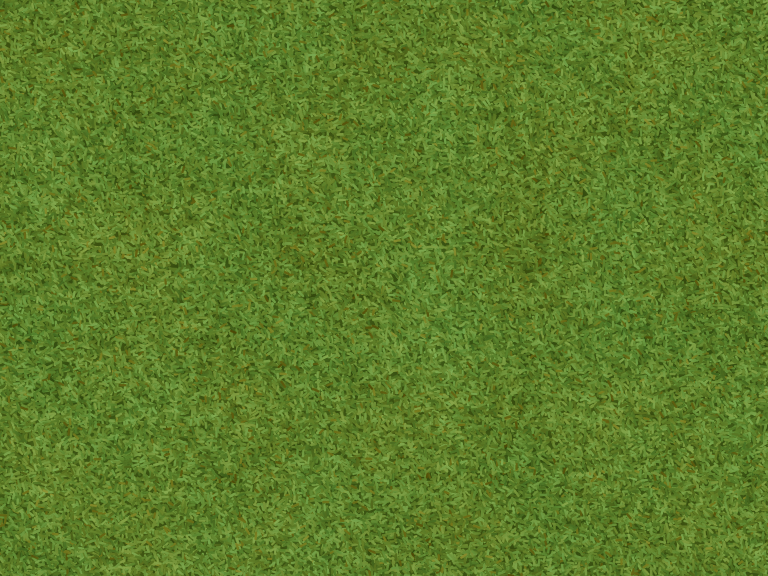
Write a WebGL 2 fragment shader that draws this texture.

```glsl
#version 300 es
precision highp float;
// Dense short turf seen from above: layers of tiny blades, one per jittered
// cell, are painted over dark soil gaps. Gradient noise adds clumps and broad
// patches, and the resulting tone picks a colour from a green ramp.

uniform vec2 u_resolution;
out vec4 fragColor;

// Colour ramp, from the gaps to the lit tips
const vec3 GAP_GREEN  = vec3(0.21, 0.30, 0.06);
const vec3 LEAF_GREEN = vec3(0.37, 0.50, 0.16);
const vec3 TIP_GREEN  = vec3(0.47, 0.61, 0.26);
const vec3 WARM_SHIFT = vec3(0.055, -0.012, -0.025);
const float LEAF_TONE = 0.645;

// Blades: sizes are in cells, rows are cells per canvas height
const int   LAYERS       = 3;
const float BLADE_ROWS   = 110.0;
const float HALF_LENGTH  = 0.58;
const float HALF_WIDTH   = 0.22;
const float EDGE_SOFT    = 0.2;
const float LEAN         = 2.6;
const float LEAN_SPREAD  = 2.7;
const float GAP_TONE     = 0.10;
const float BLADE_TONE   = 0.70;
const float TONE_SPREAD  = 0.66;
const float BROWN_SHARE  = 0.04;
const float BROWN_WARMTH = 1.6;

// Large-scale variation
const float CLUMP_ROWS = 38.0;
const float CLUMP_TONE = 0.28;
const float PATCH_ROWS = 6.0;
const float PATCH_TONE = 0.10;
const float PATCH_WARMTH = 0.45;

const float TAU = 6.28318;

// Three random values in 0..1 for an integer cell and a seed
vec3 hash3(vec2 cell, float seed) {
    uvec3 v = uvec3(ivec3(vec3(cell, seed))) * 1664525u + 1013904u;
    v.x += v.y * v.z;  v.y += v.z * v.x;  v.z += v.x * v.y;
    v ^= v >> 16u;
    v.x += v.y * v.z;  v.y += v.z * v.x;  v.z += v.x * v.y;
    return vec3(v >> 8u) / 16777216.0;
}

float cornerSlope(vec2 cell, vec2 corner, vec2 f, float seed) {
    float angle = TAU * hash3(cell + corner, seed).x;
    return dot(vec2(cos(angle), sin(angle)), f - corner);
}

float gradientNoise(vec2 p, float seed) {
    vec2 cell = floor(p);
    vec2 f = p - cell;
    vec2 w = f * f * f * (f * (f * 6.0 - 15.0) + 10.0);
    float low  = mix(cornerSlope(cell, vec2(0, 0), f, seed),
                     cornerSlope(cell, vec2(1, 0), f, seed), w.x);
    float high = mix(cornerSlope(cell, vec2(0, 1), f, seed),
                     cornerSlope(cell, vec2(1, 1), f, seed), w.x);
    return mix(low, high, w.y);
}

// Signed distance to a capsule centred at the origin
float bladeDistance(vec2 p, float angle, float halfLength) {
    vec2 dir = vec2(cos(angle), sin(angle));
    float along = clamp(dot(p, dir), -halfLength, halfLength);
    return length(p - dir * along) - HALF_WIDTH;
}

// Paints one layer of blades over turf, which holds (tone, warmth)
vec2 paintBlades(vec2 turf, vec2 p, float seed, float soft) {
    vec2 home = floor(p);
    for (int y = -1; y <= 1; y++) {
        for (int x = -1; x <= 1; x++) {
            vec2 cell = home + vec2(x, y);
            vec3 place = hash3(cell, seed);
            vec3 look = hash3(cell, seed + 50.0);

            float angle = LEAN + LEAN_SPREAD * (place.z - 0.5);
            float halfLength = HALF_LENGTH * mix(0.6, 1.0, look.z);
            float d = bladeDistance(p - cell - place.xy, angle, halfLength);
            float cover = clamp(0.5 - d / soft, 0.0, 1.0);

            float tone = BLADE_TONE + TONE_SPREAD * (look.x - 0.5);
            float brown = step(look.y, BROWN_SHARE);
            float warmth = mix(look.y - 0.55, BROWN_WARMTH, brown);
            turf = mix(turf, vec2(tone - 0.2 * brown, warmth), cover);
        }
    }
    return turf;
}

vec3 turfColour(float tone) {
    vec3 shade = mix(GAP_GREEN, LEAF_GREEN, tone / LEAF_TONE);
    vec3 light = mix(LEAF_GREEN, TIP_GREEN, (tone - LEAF_TONE) / (1.0 - LEAF_TONE));
    return tone < LEAF_TONE ? shade : light;
}

void main() {
    vec2 p = gl_FragCoord.xy / u_resolution.y;
    float soft = max(EDGE_SOFT, BLADE_ROWS / u_resolution.y);

    // Blades, each layer shifted and turned against the one below
    vec2 turf = vec2(GAP_TONE, 0.0);
    for (int i = 0; i < LAYERS; i++) {
        float layer = float(i);
        float turn = 0.4 * layer;
        mat2 grid = mat2(cos(turn), sin(turn), -sin(turn), cos(turn));
        // Turning the offsets back keeps the lean equal in every layer
        vec2 q = p * BLADE_ROWS + layer * vec2(0.37, 0.61);
        turf = paintBlades(turf, q + grid * vec2(17.3, 5.7), layer + 1.0, soft);
    }

    // Clumps and broad patches
    turf.x += CLUMP_TONE * gradientNoise(p * CLUMP_ROWS, 11.0);
    turf.x += PATCH_TONE * gradientNoise(p * PATCH_ROWS, 12.0);
    turf.y += PATCH_WARMTH * gradientNoise(p * PATCH_ROWS, 13.0);

    float tone = clamp(turf.x, -0.15, 1.2);
    fragColor = vec4(clamp(turfColour(tone) + WARM_SHIFT * turf.y, 0.0, 1.0), 1.0);
}
```
